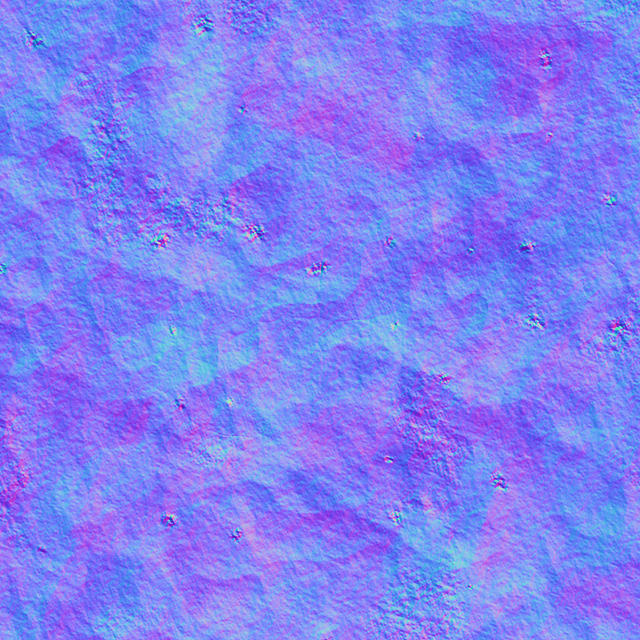
This texture map is drawn by a WebGL 2 fragment shader. Its source:

```glsl
#version 300 es
precision highp float;
// Tangent-space normal map of crumpled paper. Layers of warped, sharply
// creased Voronoi facets and curved noise folds tilt the surface; a fine
// relief adds grain and wrinkles, boosted in worn patches and small pits.

uniform vec2 u_resolution;
out vec4 fragColor;

#define FACET_GAIN 1.0
#define FOLD_GAIN 0.15
#define GRAIN_GAIN 0.72
#define GRAIN_SCALE 75.0
#define WRINKLE_DEPTH 0.3
#define WORN_GAIN 1.2
#define PIT_GAIN 4.5
#define PIT_SHARE 0.35
#define EDGE_WIDTH 0.05
#define SLOPE_STRETCH vec2(1.1, 1.2)
#define BLUE_LEVEL 0.98

float hash(vec2 p) {
    return fract(sin(dot(p, vec2(127.1, 311.7))) * 43758.5453);
}

vec2 hash2(vec2 p) {
    return vec2(hash(p), hash(p + vec2(37.3, 17.9)));
}

float noise(vec2 p) {
    vec2 cell = floor(p), f = fract(p);
    f = f * f * (3.0 - 2.0 * f);
    float low = mix(hash(cell), hash(cell + vec2(1, 0)), f.x);
    float high = mix(hash(cell + vec2(0, 1)), hash(cell + vec2(1, 1)), f.x);
    return mix(low, high, f.y);
}

vec2 noise2(vec2 p) {
    return vec2(noise(p), noise(p + vec2(51.7, 83.1))) - 0.5;
}

mat2 rotation(float angle) {
    float c = cos(angle), s = sin(angle);
    return mat2(c, s, -s, c);
}

// Slope of one facet: a random tilt, folded once through its center.
vec2 cellSlope(vec2 id, vec2 offset) {
    float turn = 6.2832 * hash(id + 71.3);
    vec2 foldDir = vec2(cos(turn), sin(turn));
    float side = clamp(dot(offset, foldDir) * 40.0, -1.0, 1.0);
    return hash2(id + 113.5) - 0.5 + 0.35 * side * foldDir;
}

// Long Voronoi facets; only a thin seam blends the two nearest ones.
vec2 facetSlope(vec2 p, float scale, float angle) {
    vec2 q = rotation(angle) * p * scale * vec2(1.0, 0.6) + angle * 19.0;
    vec2 cell = floor(q), nearSlope = vec2(0.0), nextSlope = vec2(0.0);
    float nearDist = 9.0, nextDist = 9.0;
    for (int y = -1; y <= 1; y++) {
        for (int x = -1; x <= 1; x++) {
            vec2 id = cell + vec2(x, y);
            vec2 offset = q - id - hash2(id);
            float dist = length(offset);
            if (dist < nearDist) {
                nextDist = nearDist;
                nextSlope = nearSlope;
                nearDist = dist;
                nearSlope = cellSlope(id, offset);
            } else if (dist < nextDist) {
                nextDist = dist;
                nextSlope = cellSlope(id, offset);
            }
        }
    }
    float seam = 0.5 - 0.5 * smoothstep(0.0, EDGE_WIDTH, nextDist - nearDist);
    return mix(nearSlope, nextSlope, seam);
}

// Slope of folded noise: it flips sharply along curved crease lines.
vec2 foldSlope(vec2 p, float scale, float angle) {
    mat2 turn = rotation(angle);
    vec2 q = turn * p * scale + angle * 11.0, e = vec2(0.05, 0.0);
    vec2 gradient = vec2(noise(q + e.xy) - noise(q - e.xy),
                         noise(q + e.yx) - noise(q - e.yx)) / 0.1;
    float side = clamp((noise(q) - 0.5) * 50.0, -1.0, 1.0);
    return side * gradient * turn;
}

// Fine relief: three octaves of grain and sparse thin wrinkles.
float relief(vec2 p) {
    float height = 0.0, amplitude = 1.0;
    vec2 q = rotation(0.5) * p * GRAIN_SCALE;
    for (int i = 0; i < 3; i++) {
        height += amplitude * (noise(q) - 0.5);
        q = rotation(0.7) * q * 2.1 + 13.7;
        amplitude *= 0.7;
    }
    float line = abs(noise(p * 11.0 + 4.0) + 0.15 * noise(p * 45.0) - 0.57);
    float gate = smoothstep(0.4, 0.7, noise(p * 9.0 + 31.0));
    return height - WRINKLE_DEPTH * gate * (1.0 - smoothstep(0.0, 0.035, line));
}

vec2 reliefSlope(vec2 p) {
    vec2 e = vec2(0.0012, 0.0);
    return vec2(relief(p - e.xy) - relief(p + e.xy), relief(p - e.yx) - relief(p + e.yx));
}

// Small scattered damaged spots, at most one per grid cell.
float pits(vec2 p) {
    vec2 q = p * 9.0, id = floor(q);
    vec2 center = 0.25 + 0.5 * hash2(id + 7.7);
    float radius = mix(0.08, 0.19, hash(id + 23.1));
    float present = step(hash(id + 41.9), PIT_SHARE);
    return present * (1.0 - smoothstep(0.2 * radius, radius, length(q - id - center)));
}

void main() {
    vec2 p = gl_FragCoord.xy / u_resolution;
    vec2 bent = p + 0.08 * noise2(p * 5.0) + 0.014 * noise2(p * 19.0) + 0.002 * noise2(p * 70.0);
    vec2 slope = 0.20 * facetSlope(bent, 6.5, 0.9) + 0.20 * facetSlope(bent, 10.0, 2.3)
               + 0.13 * facetSlope(bent, 18.0, 0.2);
    slope = FACET_GAIN * slope + FOLD_GAIN * (foldSlope(bent, 8.0, 0.4) + foldSlope(bent, 15.0, 1.3));

    // Grain is stronger where the paper is worn or pitted.
    float worn = smoothstep(0.64, 0.85, 0.75 * noise(p * 6.0 + 9.0) + 0.25 * noise(p * 24.0));
    float roughness = 1.0 + WORN_GAIN * worn + PIT_GAIN * pits(bent);
    slope += GRAIN_GAIN * roughness * reliefSlope(p);
    vec3 normal = normalize(vec3(slope * SLOPE_STRETCH, 1.0));
    fragColor = vec4((0.5 + 0.5 * normal) * vec3(1.0, 1.0, BLUE_LEVEL), 1.0);
}
```
